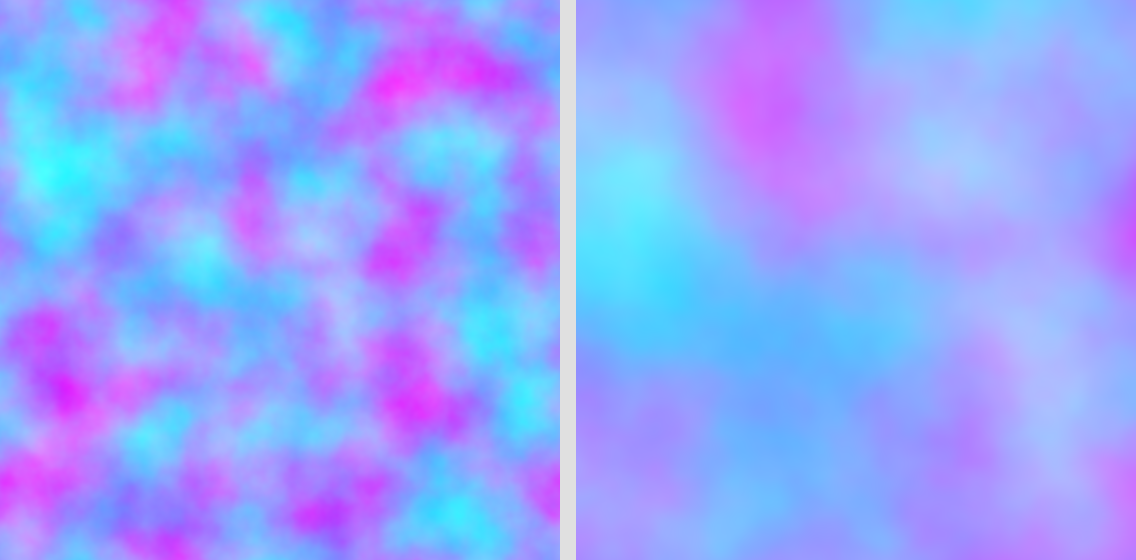
Left: the whole. Right: its middle third, enlarged.
Reproduce this texture procedurally as a WebGL 1 fragment shader.

```glsl
precision highp float;

uniform vec2 u_resolution;

const float TAU = 6.2831853;
const int OCTAVES = 5;
const float GAIN = 0.44;

// Random unit gradient for a lattice cell
vec2 cellGradient(vec2 cell, float seed) {
  vec3 p = fract(vec3(cell.xyx + seed) * vec3(0.1031, 0.1030, 0.0973));
  p += dot(p, p.yzx + 33.33);
  float angle = TAU * fract((p.x + p.y) * p.z);
  return vec2(cos(angle), sin(angle));
}

// Contribution of one lattice corner, wrapped so the noise tiles
float cornerValue(vec2 cell, vec2 local, vec2 corner, float period, float seed) {
  vec2 wrapped = mod(cell + corner, period);
  return dot(cellGradient(wrapped, seed), local - corner);
}

float gradientNoise(vec2 p, float period, float seed) {
  vec2 cell = floor(p);
  vec2 f = fract(p);
  vec2 blend = f * f * f * (f * (f * 6.0 - 15.0) + 10.0);
  float bottom = mix(cornerValue(cell, f, vec2(0.0, 0.0), period, seed),
                     cornerValue(cell, f, vec2(1.0, 0.0), period, seed), blend.x);
  float top = mix(cornerValue(cell, f, vec2(0.0, 1.0), period, seed),
                  cornerValue(cell, f, vec2(1.0, 1.0), period, seed), blend.x);
  return mix(bottom, top, blend.y);
}

// Layered noise, centred on zero
float cloud(vec2 uv, float period, float seed) {
  float sum = 0.0;
  float amplitude = 1.0;
  for (int i = 0; i < OCTAVES; i++) {
    sum += amplitude * gradientNoise(uv * period, period, seed);
    period *= 2.0;
    amplitude *= GAIN;
    seed += 17.3;
  }
  return sum;
}

// Cyan for negative hue, lavender at zero, magenta for positive hue
vec3 cloudColor(float hue, float lightness) {
  vec3 lavender = vec3(0.59, 0.62, 1.0);
  vec2 towardMagenta = vec2(1.0, -1.0);
  float saturation = 0.4 * hue * hue;
  vec2 redGreen = lavender.rg + towardMagenta * hue + lightness - saturation;
  return vec3(clamp(redGreen, 0.0, 1.0), lavender.b);
}

void main() {
  vec2 uv = gl_FragCoord.xy / min(u_resolution.x, u_resolution.y);
  float hue = 0.58 * cloud(uv, 5.0, 11.0);
  float lightness = 0.16 * cloud(uv, 6.0, 151.0);
  gl_FragColor = vec4(cloudColor(hue, lightness), 1.0);
}
```
